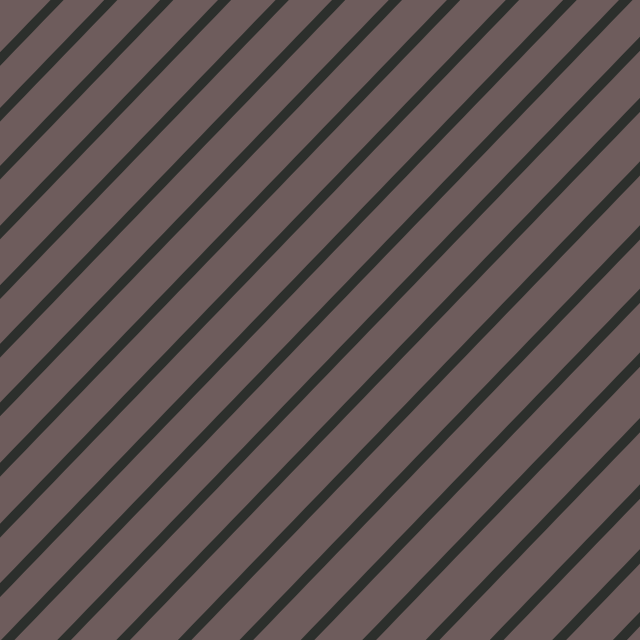
A WebGL 1 fragment shader for this pattern:

```glsl
precision highp float;
// Dark diagonal stripes with uneven spacing on a flat mauve ground.

uniform vec2 u_resolution;

const vec3 GROUND_COLOR = vec3(0.431, 0.361, 0.361);
const vec3 STRIPE_COLOR = vec3(0.173, 0.186, 0.172);

const float PI = 3.14159265;
const float TILT = radians(46.0);       // stripe slope above horizontal
const float LAST_STRIPE = 20.0;         // stripes are numbered from 0
const float FIRST_CENTER = 0.0641;      // distance from the top left corner
const float SPACING = 0.06636;          // mean distance between centers
const float WIDTH_START = 0.0147;       // stripe width at the top left
const float WIDTH_END = 0.0157;         // stripe width at the bottom right

// Drift amplitudes for harmonics 1, 2, 4 and 8 across the stripe sequence.
const vec4 DRIFT = vec4(-0.02435, 0.00197, -0.00225, -0.00143);

// Center of a stripe, measured across the stripes.
float stripeCenter(float index) {
  float phase = PI * index / LAST_STRIPE;
  vec4 waves = sin(phase * vec4(1.0, 2.0, 4.0, 8.0));
  return FIRST_CENTER + SPACING * index + dot(DRIFT, waves);
}

// Antialiased coverage of a band, from its signed distance.
float coverage(float signedDistance, float pixel) {
  return clamp(0.5 - signedDistance / pixel, 0.0, 1.0);
}

void main() {
  vec2 uv = gl_FragCoord.xy / u_resolution;
  float pixel = 1.0 / min(u_resolution.x, u_resolution.y);

  // Distance from the top left corner, perpendicular to the stripes.
  float across = dot(vec2(uv.x, 1.0 - uv.y), vec2(sin(TILT), cos(TILT)));

  float ink = 0.0;
  for (float i = 0.0; i <= LAST_STRIPE; i += 1.0) {
    float halfWidth = 0.5 * mix(WIDTH_START, WIDTH_END, i / LAST_STRIPE);
    float edge = abs(across - stripeCenter(i)) - halfWidth;
    ink = max(ink, coverage(edge, pixel));
  }

  gl_FragColor = vec4(mix(GROUND_COLOR, STRIPE_COLOR, ink), 1.0);
}
```
